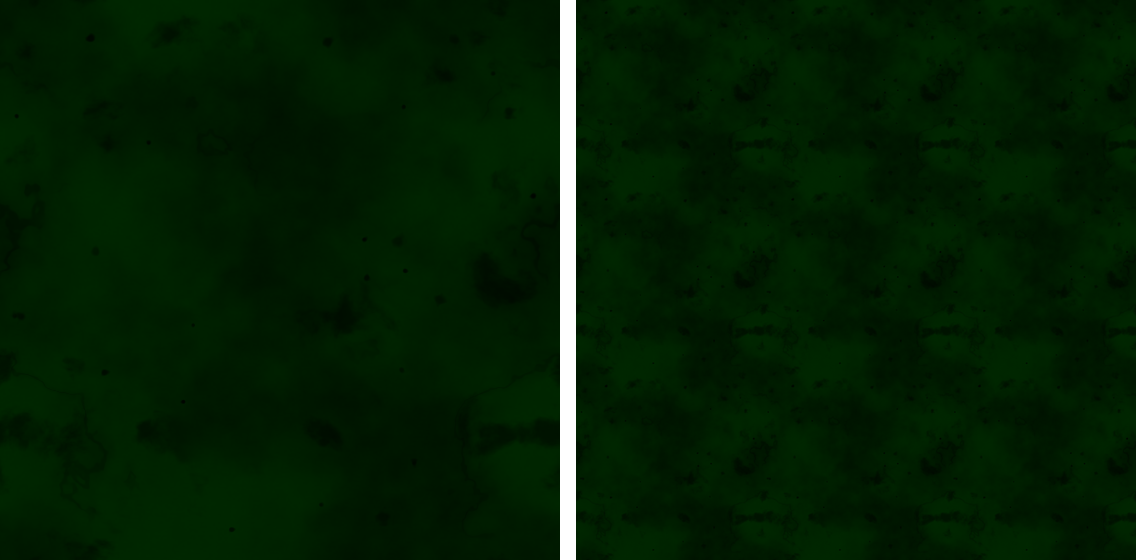
Left: one tile. Right: repeated 3 by 3.
Give the GLSL for this texture, as a WebGL 1 fragment shader.

```glsl
precision highp float;
// Dark green weathered surface: cloudy stains from wrapping fractal noise,
// thin broken cracks along noise contours, smudges and small black specks.
// All noise lattices wrap on whole periods, so the square tiles.

uniform vec2 u_resolution;

float hash(vec2 p) {
  return fract(sin(dot(p, vec2(127.1, 311.7))) * 43758.5453);
}

// Value noise repeating every "period" cells
float wrapNoise(vec2 uv, float period, float seed) {
  vec2 p = uv * period;
  vec2 cell = floor(p);
  vec2 f = p - cell;
  f = f * f * (3.0 - 2.0 * f);
  vec2 a = mod(cell, period) + seed;
  vec2 b = mod(cell + 1.0, period) + seed;
  return mix(mix(hash(a), hash(vec2(b.x, a.y)), f.x),
             mix(hash(vec2(a.x, b.y)), hash(b), f.x), f.y);
}

float fbm(vec2 uv, float period, float seed) {
  float sum = 0.0;
  float weight = 0.5;
  for (int i = 0; i < 6; i++) {
    sum += weight * wrapNoise(uv, period, seed);
    period *= 2.0;
    seed += 17.3;
    weight *= 0.5;
  }
  return sum / 0.984;
}

// Thin line with a soft halo along a noise contour, broken up by a mask
float crack(vec2 uv, float period, float seed) {
  float d = abs(fbm(uv, period, seed) - 0.5);
  float mask = smoothstep(0.5, 0.72, fbm(uv, 5.0, seed + 41.0));
  float line = 1.0 - smoothstep(0.002, 0.012, d);
  float halo = 1.0 - smoothstep(0.0, 0.06, d);
  return mask * (0.6 * line + 0.4 * halo);
}

// One ragged dot in some cells of a wrapping grid
float specks(vec2 uv, float grid, float share, float radius, float seed) {
  vec2 cell = floor(uv * grid);
  vec2 id = mod(cell, grid) + seed;
  vec2 center = 0.25 + 0.5 * vec2(hash(id + 3.1), hash(id + 7.7));
  float size = radius * mix(0.5, 1.0, hash(id + 11.9));
  float d = length(uv * grid - cell - center) / grid;
  d *= 0.6 + 0.8 * wrapNoise(uv, 128.0, seed);
  float dot_ = 1.0 - smoothstep(0.35 * size, 1.3 * size, d);
  return dot_ * step(hash(id), share) * mix(0.4, 1.0, hash(id + 5.3));
}

void main() {
  vec2 uv = gl_FragCoord.xy / u_resolution;

  // Gentle periodic warp for organic outlines
  vec2 warp = vec2(fbm(uv, 4.0, 5.0), fbm(uv, 4.0, 29.0)) - 0.5;
  vec2 p = uv + 0.12 * warp;

  // Broad stains
  float stain = smoothstep(0.33, 0.77, fbm(p, 4.0, 61.0));
  float green = 0.148 - 0.064 * stain;

  // Fine mottling, stronger inside the stains
  float mottle = fbm(uv, 24.0, 83.0) - 0.5;
  green -= mottle * mix(0.012, 0.04, stain);

  // Dark smudges gathered in loose groups
  float smudge = smoothstep(0.6, 0.82, fbm(p, 14.0, 97.0));
  smudge *= smoothstep(0.4, 0.7, wrapNoise(p, 5.0, 113.0));
  green *= 1.0 - 0.5 * smudge;

  // Cracks
  green *= 1.0 - 0.38 * crack(p, 3.0, 131.0);
  green *= 1.0 - 0.28 * crack(p, 4.0, 173.0);

  // Larger blots and tiny specks
  green *= 1.0 - 0.8 * specks(uv, 8.0, 0.16, 0.013, 211.0);
  green *= 1.0 - 0.85 * specks(uv, 13.0, 0.12, 0.006, 251.0);

  // Faint grain
  green += 0.005 * (wrapNoise(uv, 256.0, 307.0) - 0.5);

  gl_FragColor = vec4(0.0, clamp(green, 0.015, 0.165), 0.0, 1.0);
}
```
